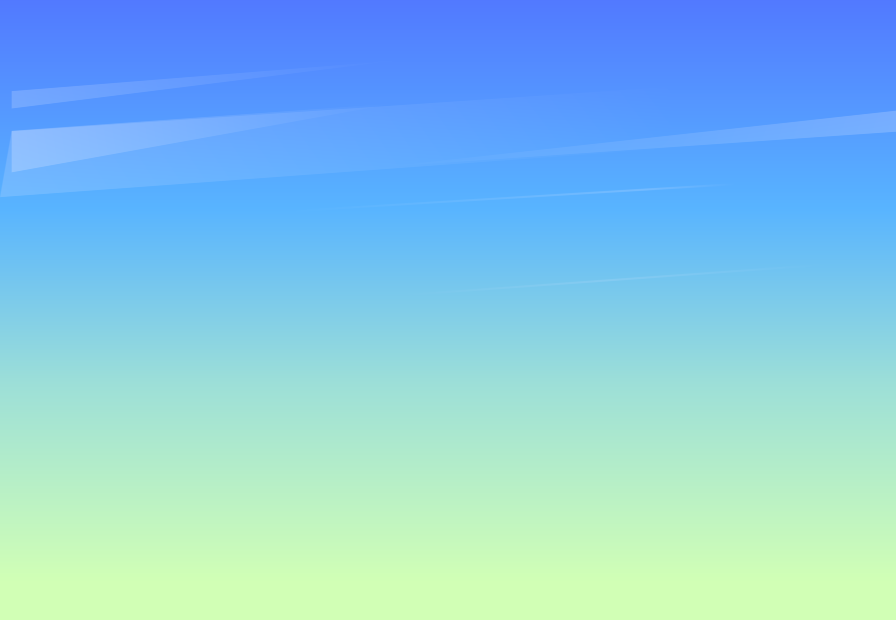
A Shadertoy shader for this background:

```glsl
// A calm sky fading from violet blue through azure to pale lime, crossed by
// slanted translucent light beams. The sky is a chain of linear blends; each
// beam is a soft-edged wedge that fades from its wide end to its tip.

// Coverage of a band between two heights, measured downward from the top.
float band(float y, float top, float bottom) {
    float soft = 0.6 / iResolution.y;
    return smoothstep(-soft, soft, y - top) * smoothstep(-soft, soft, bottom - y);
}

// span: x of wide end and tip; wide, tip: top and bottom heights at those ends.
float beam(vec2 p, vec2 span, vec2 wide, vec2 tip) {
    float t = (p.x - span.x) / (span.y - span.x);
    float soft = 0.6 / (iResolution.x * abs(span.y - span.x));
    vec2 edges = mix(wide, tip, t);
    return band(p.y, edges.x, edges.y) * smoothstep(-soft, soft, t) * clamp(1.0 - t, 0.0, 1.0);
}

// Thin glint from a to b, brightest at the fraction peak of its length.
float glint(vec2 p, vec2 a, vec2 b, float peak) {
    float t = (p.x - a.x) / (b.x - a.x);
    float glow = clamp(min(t / peak, (1.0 - t) / (1.0 - peak)), 0.0, 1.0);
    float d = abs(p.y - mix(a.y, b.y, t));
    float halfWidth = 0.0016;
    float soft = 0.7 / iResolution.y;
    return glow * (1.0 - smoothstep(halfWidth - soft, halfWidth + soft, d));
}

vec3 sky(float y) {
    vec3 violetBlue = vec3(0.32, 0.475, 1.0);
    vec3 azure = vec3(0.345, 0.705, 1.0);
    vec3 aqua = vec3(0.615, 0.875, 0.845);
    vec3 lime = vec3(0.82, 1.0, 0.71);
    vec3 color = mix(violetBlue, azure, clamp(y / 0.335, 0.0, 1.0));
    color = mix(color, aqua, clamp((y - 0.335) / 0.285, 0.0, 1.0));
    return mix(color, lime, clamp((y - 0.62) / 0.32, 0.0, 1.0));
}

void mainImage(out vec4 fragColor, in vec2 fragCoord) {
    vec2 p = fragCoord / iResolution.xy;
    p.y = 1.0 - p.y;
    vec3 color = sky(p.y);
    vec3 light = vec3(0.86, 0.90, 1.0);

    // Broad beam with a slanted left end
    float slant = 0.013 * (0.318 - p.y) / 0.106;
    float broad = beam(p, vec2(0.0, 0.75), vec2(0.213, 0.318), vec2(0.14, 0.239));
    broad *= smoothstep(-0.001, 0.001, p.x - slant);
    color = mix(color, light, 0.20 * broad);

    // Tapered beams at the left and right
    color = mix(color, light, 0.23 * beam(p, vec2(0.013, 0.44), vec2(0.147, 0.175), vec2(0.098)));
    color = mix(color, light, 0.30 * beam(p, vec2(0.013, 0.44), vec2(0.211, 0.278), vec2(0.167)));
    color = mix(color, light, 0.25 * beam(p, vec2(1.0, 0.43), vec2(0.1785, 0.2125), vec2(0.269)));

    // Fine glints lower down
    color = mix(color, light, 0.22 * glint(p, vec2(0.33, 0.340), vec2(0.82, 0.297), 0.8));
    color = mix(color, light, 0.16 * glint(p, vec2(0.45, 0.476), vec2(0.92, 0.427), 0.5));

    fragColor = vec4(color, 1.0);
}
```
